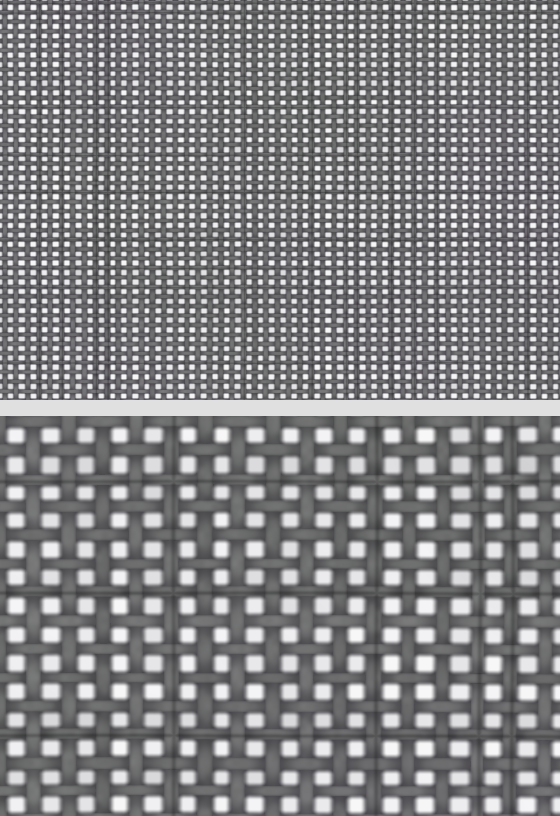
Top, the full canvas; bottom, a detail of the centre.
A WebGL 2 fragment shader for this texture:

```glsl
#version 300 es
precision highp float;
// Draws a plain-woven grey mesh with small bright rounded openings.
uniform vec2 u_resolution;
out vec4 fragColor;

#define REPEATS vec2(49.3, 42.2)   // threads across and down
#define PHASE vec2(0.93, 0.78)     // centre of the first opening, in cells
#define THREAD_HALF vec2(0.225, 0.215)
#define WIDTH_VARIATION 0.055
#define DRIFT 0.075                // sideways shift of single threads
#define CORNER 0.16
#define BLUR 0.12
#define SEAM_SHARE 0.24            // share of threads with a dark seam
#define MOTTLE 0.035

const float PI = 3.14159265;
const vec3 SHADOW = vec3(0.285, 0.28, 0.297);
const vec3 FIBRE = vec3(0.445, 0.445, 0.45);
const vec3 GLOW = vec3(0.925, 0.925, 0.935);

float hash(vec2 p) {
    return fract(sin(dot(p, vec2(127.1, 311.7))) * 43758.5453);
}

// One random value per thread: x for columns, y for rows
vec2 threadHash(vec2 id, float seed) {
    return vec2(hash(vec2(id.x, seed)), hash(vec2(seed + 31.0, id.y)));
}

// Layered sines for slow wavering and uneven light
float waves(vec2 p) {
    return (sin(p.x * 0.31 + 1.7 * sin(p.y * 0.13)) + sin(p.y * 0.23 + p.x * 0.17 + 2.0)
          + sin(p.x * 0.57 - p.y * 0.41)) / 3.0;
}

// Smooth fibre mottling
float noise(vec2 p) {
    vec2 i = floor(p), f = fract(p);
    f = f * f * (3.0 - 2.0 * f);
    return mix(mix(hash(i), hash(i + vec2(1, 0)), f.x),
               mix(hash(i + vec2(0, 1)), hash(i + 1.0), f.x), f.y);
}

// Distance to the rounded opening, from the gap to each thread edge
float openingDistance(vec2 gap) {
    vec2 q = CORNER - gap;
    return length(max(q, 0.0)) + min(max(q.x, q.y), 0.0) - CORNER;
}

void main() {
    vec2 uv = gl_FragCoord.xy / u_resolution;
    vec2 p = vec2(uv.x, 1.0 - uv.y) * REPEATS - PHASE;
    vec2 pixel = REPEATS / u_resolution;
    p += 0.035 * vec2(waves(p.yx), waves(p + 9.0));

    // Threads run through the cell centres, openings sit on the cell corners
    vec2 id = floor(p);
    vec2 offset = fract(p) - 0.5 - DRIFT * (threadHash(id, 3.0) - 0.5);
    vec2 halfWidth = THREAD_HALF + WIDTH_VARIATION * (threadHash(id, 7.0) - 0.5);
    vec2 across = abs(offset) / halfWidth;

    // Round profiles, alternately over and under
    vec2 profile = max(1.0 - across * across, 0.0);
    vec2 parity = 1.0 - 2.0 * mod(id, 2.0);
    vec2 lift = sin(PI * p.yx) * parity * vec2(1.0, -1.0);
    vec2 height = sqrt(profile) * (0.64 + 0.36 * lift);
    float relief = max(height.x, height.y);

    // Thread tone, dark seams and mottling
    vec2 tone = threadHash(id, 13.0) - 0.5;
    float threadTone = height.x > height.y ? tone.x : tone.y;
    vec2 hasSeam = step(1.0 - SEAM_SHARE, threadHash(id, 19.0));
    vec2 seamOffset = (offset - 0.3 * halfWidth) / 0.075;
    vec2 seam = hasSeam * exp(-seamOffset * seamOffset);
    vec3 cloth = mix(SHADOW, FIBRE, smoothstep(0.05, 1.0, relief));
    cloth *= 1.0 + 0.1 * threadTone - 0.24 * max(seam.x, seam.y);
    cloth += MOTTLE * (noise(p * vec2(5.0, 4.0)) - 0.5);
    cloth += waves(p * 0.45) * vec3(0.004, -0.003, 0.009);

    // Light through the openings, varied by row, column and cell
    vec2 holeId = floor(p + 0.5);
    vec2 lineLight = threadHash(holeId, 23.0) - 0.5;
    float light = 1.0 + 0.07 * lineLight.x + 0.08 * lineLight.y
                + 0.06 * (hash(holeId + 5.0) - 0.5) + 0.02 * waves(p);
    vec3 glow = min(GLOW * light, vec3(0.97));

    // Soft edge, never narrower than a pixel
    float soft = max(BLUR, max(pixel.x, pixel.y));
    float opening = 1.0 - smoothstep(-soft * 1.15, soft * 0.8, openingDistance(abs(offset) - halfWidth));
    fragColor = vec4(mix(cloth, glow, opening), 1.0);
}
```
